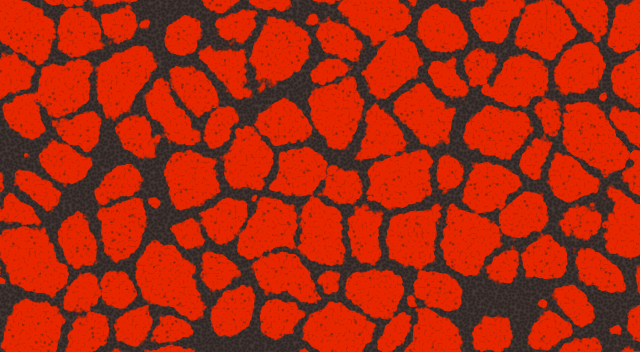
A Shadertoy shader for this pattern:

```glsl
// Ragged vermilion blobs crowded on a dark, pebbled ground.
// Blobs are size-weighted Voronoi cells, shrunk apart by a gap and rounded;
// finer cellular noise scallops their rims and grains both surfaces.

vec2 hash2(vec2 p) {
    vec3 q = fract(p.xyx * vec3(0.1031, 0.1030, 0.0973));
    q += dot(q, q.yzx + 33.33);
    return fract((q.xx + q.yz) * q.zy);
}

// Cellular noise: x = distance to the nearest point, y = its random id
vec2 pebbles(vec2 p) {
    vec2 cell = floor(p), nearest = vec2(9.0, 0.0);
    for (int j = -1; j <= 1; j++)
    for (int i = -1; i <= 1; i++) {
        vec2 c = cell + vec2(i, j);
        float d = length(c + hash2(c) - p);
        if (d < nearest.x) nearest = vec2(d, hash2(c + 71.7).x);
    }
    return nearest;
}

float smoothMin(float a, float b, float k) {
    float h = max(k - abs(a - b), 0.0) / k;
    return min(a, b) - 0.25 * k * h * h;
}

// Signed depth inside a blob, in cell units
float blobs(vec2 p) {
    const float sharpness = 13.0;
    vec2 cell = floor(p);
    float first = 9.0, sum = 0.0;
    for (int j = -2; j <= 2; j++)
    for (int i = -2; i <= 2; i++) {
        vec2 c = cell + vec2(i, j);
        vec2 centre = c + 0.5 + 0.78 * (hash2(c + 13.0) - 0.5);
        float radius = mix(0.38, 0.82, hash2(c + 47.0).y);
        float d = length(p - centre) - radius;
        first = min(first, d);
        sum += exp(-sharpness * d);
    }
    // Soft minimum over all the other blobs rounds the cell corners
    float others = sum - exp(-sharpness * first);
    float second = -log(max(others, 1e-5)) / sharpness;
    return smoothMin(-first, 0.5 * (second - first) - 0.06, 0.1);
}

// Sparse small dots between the blobs
float specks(vec2 p) {
    vec2 s = pebbles(p * 2.3 + 31.0);
    return s.y < 0.12 ? (0.12 + 1.1 * s.y - s.x) / 2.3 : -1.0;
}

void mainImage(out vec4 fragColor, in vec2 fragCoord) {
    vec2 uv = fragCoord / iResolution.y;
    vec2 p = uv * 6.9 + 20.0;

    // Layered sines bend the blobs out of round
    vec2 bent = p + 0.09 * sin(p.yx * 2.3 + vec2(0.7, 2.9))
                  + 0.04 * sin(p.yx * 5.1 + p * 1.7 + vec2(4.1, 1.3));
    float depth = max(blobs(bent), specks(p));

    // Uneven gaps, rounded scallops and fine raggedness along the rim
    depth += 0.035 * sin(p.x * 4.3 + 2.0 * sin(p.y * 2.7))
                   * sin(p.y * 4.9 + 2.0 * sin(p.x * 3.1));
    depth += 0.085 * (0.45 - pebbles(p * 5.0).x);
    depth += 0.035 * (0.45 - pebbles(p * 13.0).x);

    // Dark ground with a leathery grain
    vec3 ground = vec3(0.22, 0.18, 0.17) * (0.75 + 0.55 * pebbles(uv * 110.0).x);

    // Red surface with faint mottling and scattered dark flecks
    float mottle = smoothstep(0.55, 0.8, pebbles(uv * 130.0 + 9.0).x);
    vec3 red = mix(vec3(0.91, 0.15, 0.0), vec3(0.79, 0.14, 0.01), mottle);
    vec2 fleck = pebbles(uv * 85.0 + 5.0);
    float density = 0.07 + 0.05 * sin(p.x * 2.1 + sin(p.y * 3.3)) * sin(p.y * 2.6);
    float fleckMask = step(fleck.y, density) * (1.0 - smoothstep(0.15, 0.5, fleck.x));
    red = mix(red, vec3(0.5, 0.15, 0.07), 0.8 * fleckMask);

    float soft = 6.9 * max(0.003, 0.75 / iResolution.y);
    fragColor = vec4(mix(ground, red, smoothstep(-soft, soft, depth)), 1.0);
}
```
